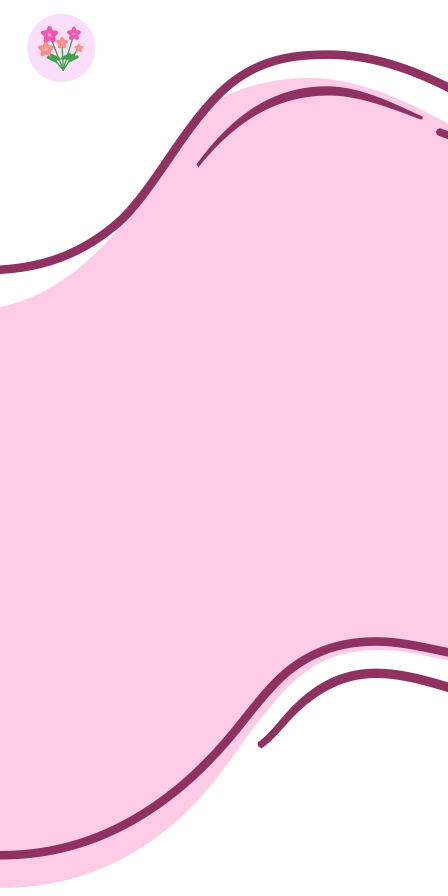
Reproduce this background procedurally as a WebGL 1 fragment shader.

```glsl
precision highp float;
// Pink wave panel on white with plum brush contours and a small bouquet badge.

uniform vec2 u_resolution;

#define PAPER vec3(1.0)
#define PINK vec3(1.0, 0.80, 0.91)
#define PLUM vec3(0.56, 0.195, 0.385)
#define BADGE vec3(0.98, 0.87, 0.98)
#define LEAF vec3(0.25, 0.62, 0.30)
#define CORAL vec3(1.0, 0.56, 0.53)
#define ROSE vec3(0.96, 0.34, 0.68)
#define LINE_HALF 0.0096
#define BADGE_CENTER vec2(0.137, 1.893)
#define BADGE_RADIUS 0.076

// Knots are (x, y, slope); results are (height, slope).
vec2 hermite(float x, vec3 a, vec3 b) {
  float w = b.x - a.x;
  float t = (x - a.x) / w;
  float rise = b.y - a.y;
  float c2 = 3.0 * rise - w * (2.0 * a.z + b.z);
  float c3 = w * (a.z + b.z) - 2.0 * rise;
  float y = a.y + t * (w * a.z + t * (c2 + t * c3));
  return vec2(y, a.z + t * (2.0 * c2 + 3.0 * t * c3) / w);
}

vec2 spline(float x, vec3 a, vec3 b, vec3 c, vec3 d, vec3 e, vec3 f) {
  if (x < b.x) return hermite(x, a, b);
  if (x < c.x) return hermite(x, b, c);
  if (x < d.x) return hermite(x, c, d);
  if (x < e.x) return hermite(x, d, e);
  return hermite(x, e, f);
}

// Signed distance to a height curve, positive above it.
float above(float y, vec2 curve) {
  return (y - curve.x) / sqrt(1.0 + curve.y * curve.y);
}

// Distance to a curve evaluated at a clamped x, with round ends.
float openStroke(vec2 p, float clampedX, vec2 curve) {
  float dx = p.x - clampedX;
  return dx == 0.0 ? abs(above(p.y, curve)) : length(vec2(dx, p.y - curve.x));
}

float segment(vec2 p, vec2 a, vec2 b) {
  vec2 ab = b - a;
  return length(p - a - ab * clamp(dot(p - a, ab) / dot(ab, ab), 0.0, 1.0));
}

float coverage(float d) {
  return clamp(0.5 - d * u_resolution.x, 0.0, 1.0);
}

// Fan of stems with leaves and five-petalled blooms.
vec3 bouquet(vec3 color, vec2 p) {
  vec2 base = BADGE_CENTER + vec2(0.004, -0.049);
  for (int i = 0; i < 5; i++) {
    float k = float(i);
    float odd = mod(k, 2.0);
    float angle = -0.70 + 0.33 * k;
    vec2 dir = vec2(sin(angle), cos(angle));
    vec2 head = base + dir * mix(0.060, 0.084, odd);
    color = mix(color, LEAF, coverage(segment(p, base, head) - 0.0015));

    vec2 leafStart = base + dir * 0.026;
    vec2 leafEnd = leafStart + vec2(sign(k - 1.5) * 0.016, 0.008);
    color = mix(color, LEAF, coverage(segment(p, leafStart, leafEnd) - 0.0035));

    vec2 q = p - head;
    float petals = 0.82 + 0.18 * cos(5.0 * atan(q.x, q.y + 0.00001));
    float size = 0.018 - 0.002 * k + 0.004 * odd;
    color = mix(color, mix(CORAL, ROSE, odd), coverage(length(q) - size * petals));
    color = mix(color, BADGE, 0.5 * coverage(length(q) - 0.2 * size));
  }
  return color;
}

void main() {
  vec2 p = gl_FragCoord.xy / u_resolution * vec2(1.0, 2.0);
  vec3 color = PAPER;

  // Filled wave
  vec2 fillTop = spline(p.x, vec3(0.0, 1.315, 0.2), vec3(0.260, 1.484, 1.15),
    vec3(0.391, 1.664, 1.45), vec3(0.521, 1.794, 0.4),
    vec3(0.690, 1.826, 0.0), vec3(1.0, 1.724, -0.55));
  vec2 fillBottom = spline(p.x, vec3(0.0, 0.018, 0.0), vec3(0.391, 0.164, 0.85),
    vec3(0.521, 0.313, 1.4), vec3(0.651, 0.474, 0.95),
    vec3(0.846, 0.549, 0.0), vec3(1.0, 0.526, -0.2));
  color = mix(color, PINK, coverage(max(above(p.y, fillTop), -above(p.y, fillBottom))));

  // Full-width contours
  vec2 topLine = spline(p.x, vec3(0.0, 1.398, 0.06), vec3(0.260, 1.500, 0.85),
    vec3(0.391, 1.667, 1.45), vec3(0.521, 1.818, 0.75),
    vec3(0.734, 1.878, 0.0), vec3(1.0, 1.805, -0.5));
  vec2 bottomLine = spline(p.x, vec3(0.0, 0.091, 0.0), vec3(0.391, 0.234, 0.8),
    vec3(0.534, 0.380, 1.25), vec3(0.651, 0.508, 0.75),
    vec3(0.841, 0.568, 0.0), vec3(1.0, 0.544, -0.2));
  float ink = min(abs(above(p.y, topLine)), abs(above(p.y, bottomLine))) - LINE_HALF;

  // Tapered upper accent and its trailing dash
  float x = clamp(p.x, 0.443, 0.940);
  vec3 crest = vec3(0.732, 1.797, 0.0);
  vec2 accent = x < crest.x ? hermite(x, vec3(0.443, 1.633, 1.3), crest)
                            : hermite(x, crest, vec3(0.940, 1.737, -0.42));
  float taper = 0.0038 + 0.0067 * sin(3.14159 * (x - 0.443) / 0.497);
  ink = min(ink, openStroke(p, x, accent) - taper);
  ink = min(ink, segment(p, vec2(0.982, 1.705), vec2(1.03, 1.687)) - 0.0085);

  // Lower accent
  x = max(p.x, 0.583);
  vec2 lower = spline(x, vec3(0.5, 0.281, 0.7), vec3(0.583, 0.339, 0.7),
    vec3(0.656, 0.414, 1.0), vec3(0.839, 0.497, 0.0),
    vec3(1.0, 0.466, -0.3), vec3(1.1, 0.436, -0.3));
  ink = min(ink, openStroke(p, x, lower) - mix(0.008, 0.0105, smoothstep(0.58, 0.75, x)));
  color = mix(color, PLUM, coverage(ink));

  // Badge
  color = mix(color, BADGE, coverage(length(p - BADGE_CENTER) - BADGE_RADIUS));
  color = bouquet(color, p);

  gl_FragColor = vec4(color, 1.0);
}
```
